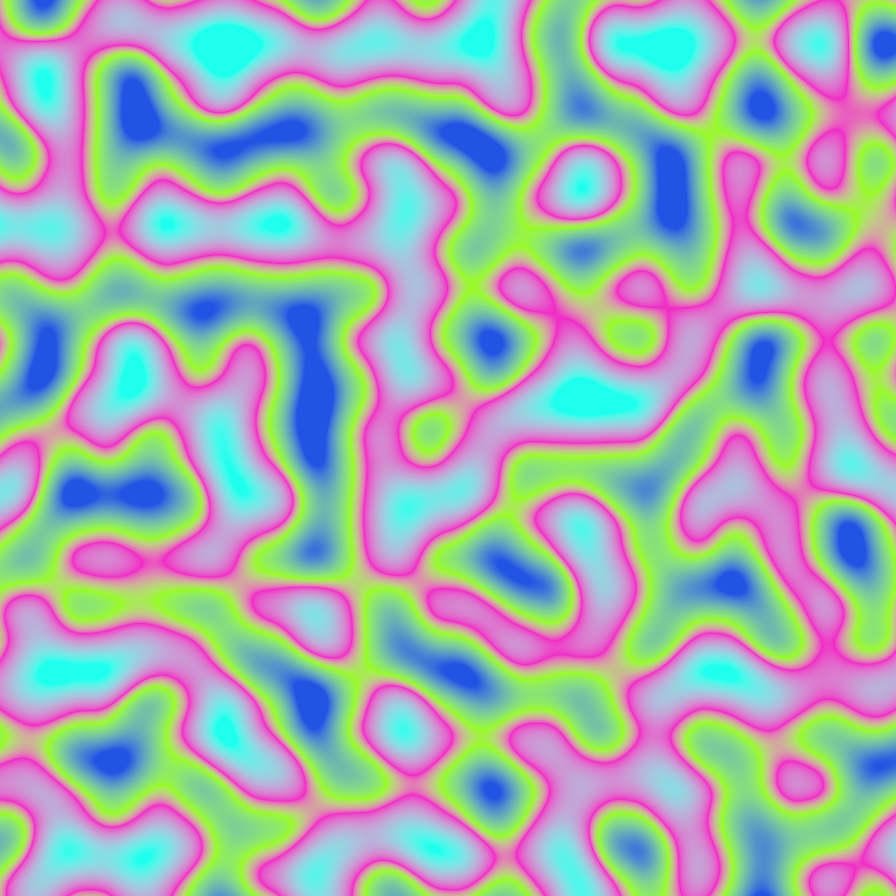
Write a WebGL 1 fragment shader that draws this texture.

```glsl
precision highp float;
// Smooth gradient noise tinted by a blue, green, magenta and cyan ramp.

uniform vec2 u_resolution;

const float CELLS = 10.0;
const float GAMMA = 2.2;
const float TAU = 6.2831853;

const vec3 BLUE = vec3(0.13, 0.33, 0.89);
const vec3 GREEN = vec3(0.60, 0.98, 0.14);
const vec3 MAGENTA = vec3(0.94, 0.17, 0.78);
const vec3 CYAN = vec3(0.12, 1.00, 0.93);

// Noise heights at which each colour is pure
const float BLUE_AT = -0.42;
const float GREEN_AT = -0.08;
const float MAGENTA_AT = 0.07;
const float CYAN_AT = 0.47;

float hash(vec2 p) {
  return fract(sin(dot(p, vec2(127.1, 311.7))) * 43758.5453);
}

// Unit vector with a random direction for each lattice corner
vec2 cornerGradient(vec2 corner) {
  float angle = TAU * hash(corner);
  return vec2(cos(angle), sin(angle));
}

float cornerSlope(vec2 cell, vec2 local, vec2 corner) {
  return dot(cornerGradient(cell + corner), local - corner);
}

float gradientNoise(vec2 p) {
  vec2 cell = floor(p);
  vec2 f = fract(p);
  vec2 fade = f * f * f * (f * (f * 6.0 - 15.0) + 10.0);
  float bottom = mix(cornerSlope(cell, f, vec2(0.0, 0.0)),
                     cornerSlope(cell, f, vec2(1.0, 0.0)), fade.x);
  float top = mix(cornerSlope(cell, f, vec2(0.0, 1.0)),
                  cornerSlope(cell, f, vec2(1.0, 1.0)), fade.x);
  return mix(bottom, top, fade.y);
}

float ramp(float start, float end, float x) {
  return clamp((x - start) / (end - start), 0.0, 1.0);
}

vec3 toLinear(vec3 color) {
  return pow(color, vec3(GAMMA));
}

// Colours are blended in linear light so the midtones stay bright
vec3 palette(float height) {
  vec3 light = toLinear(BLUE);
  light = mix(light, toLinear(GREEN), ramp(BLUE_AT, GREEN_AT, height));
  light = mix(light, toLinear(MAGENTA), ramp(GREEN_AT, MAGENTA_AT, height));
  light = mix(light, toLinear(CYAN), ramp(MAGENTA_AT, CYAN_AT, height));
  return pow(light, vec3(1.0 / GAMMA));
}

void main() {
  vec2 uv = gl_FragCoord.xy / u_resolution;
  gl_FragColor = vec4(palette(gradientNoise(uv * CELLS)), 1.0);
}
```
